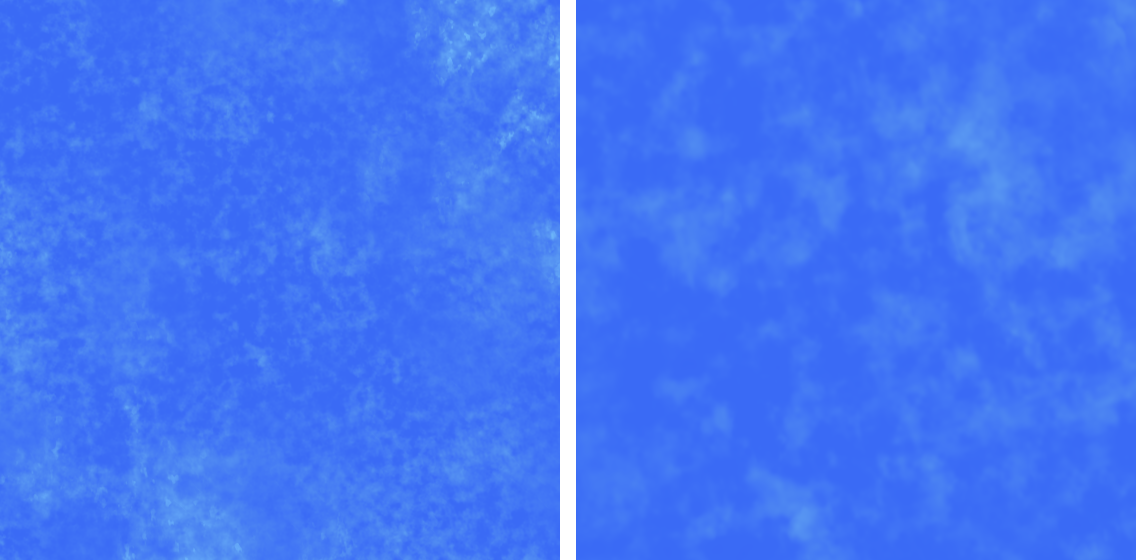
Left, the full canvas; right, a detail of the centre.
This texture is drawn by a three.js fragment shader. Its source:

```glsl
varying vec2 vUv;

float hash(vec2 p) {
  return fract(sin(dot(p, vec2(127.1, 311.7))) * 43758.5453);
}

float valueNoise(vec2 p) {
  vec2 cell = floor(p);
  vec2 f = fract(p);
  f = f * f * (3.0 - 2.0 * f);
  float bottom = mix(hash(cell), hash(cell + vec2(1.0, 0.0)), f.x);
  float top = mix(hash(cell + vec2(0.0, 1.0)), hash(cell + vec2(1.0, 1.0)), f.x);
  return mix(bottom, top, f.y);
}

// Fractal noise centred on zero; each octave is turned to hide the grid
float fbm(vec2 p, int octaves) {
  float sum = 0.0;
  float amplitude = 0.5;
  for (int i = 0; i < 6; i++) {
    if (i >= octaves) break;
    sum += amplitude * (valueNoise(p) - 0.5);
    p = mat2(0.8, 0.6, -0.6, 0.8) * p * 2.03 + 17.3;
    amplitude *= 0.55;
  }
  return sum;
}

// Blue pigment ramp, driven by its green level
vec3 pigment(float level) {
  float red = 0.23 + 0.68 * (level - 0.42);
  float blue = 0.962 - 0.014 * smoothstep(0.44, 0.53, level)
             + 0.025 * smoothstep(0.56, 0.68, level);
  return vec3(red, level, blue);
}

void main() {
  vec2 warp = vec2(fbm(vUv * 6.0 + 3.1, 4), fbm(vUv * 6.0 + 41.7, 4));
  vec2 p = vUv + 0.045 * warp;

  // Two opposite corners are paler than the diagonal between them
  float corner = smoothstep(0.08, 0.75, abs(p.x + p.y - 1.0));

  // Soft clouds and crisp mottled grain
  float clouds = fbm(p * 5.5 + 8.0, 6);
  float grain = fbm(vUv * 62.0 + 11.0, 3);
  float grainMask = smoothstep(-0.15, 0.2, fbm(p * 4.0 + 61.0, 4) + 0.12 * (vUv.y - vUv.x));

  // Upright pale blotches with bright flecks inside
  float blotch = smoothstep(0.0, 0.26, fbm(p * vec2(12.0, 7.5) + 23.0, 6) + 0.09 * corner);
  blotch *= 0.12 + 0.88 * corner;
  float spot = smoothstep(0.13, 0.27, fbm(p * vec2(15.0, 11.0) + 133.0, 4));
  float flecks = smoothstep(0.09, 0.25, fbm(vUv * vec2(66.0, 48.0) + 90.0, 3));

  // Thin broken wisps falling to the right
  vec2 slant = vec2(p.x - p.y, (p.x + p.y) * 2.6);
  float wisp = pow(1.0 - abs(2.0 * valueNoise(slant * 11.0 + 5.0) - 1.0), 10.0);
  wisp *= smoothstep(0.0, 0.2, grain + clouds);

  float level = 0.437 + 0.15 * clouds + 0.02 * corner;
  level += grain * (0.09 + 0.16 * grainMask + 0.14 * blotch);
  level += 0.095 * blotch + 0.045 * spot + 0.015 * wisp;
  level += flecks * (0.025 * grainMask + 0.12 * blotch);

  // Deep tones flatten out, pale ones stay open
  level = 0.412 + 0.5 * (level - 0.412 + sqrt(pow(level - 0.412, 2.0) + 0.0005));

  gl_FragColor = vec4(pigment(min(level, 0.76)), 1.0);
}
```
